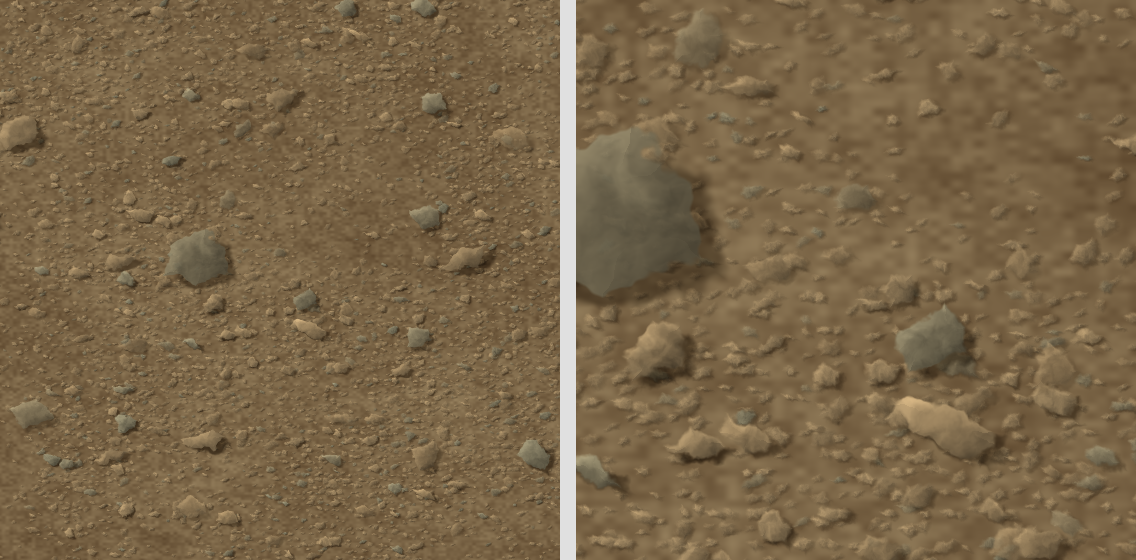
Left: the whole. Right: its middle third, enlarged.
Give the GLSL for this texture, as a Shadertoy shader.

```glsl
// Dry brown gravelly soil strewn with angular pebbles and a few dusty grey rocks.

const float TAU = 6.2831853;
const vec3 SOIL_DARK = vec3(0.418, 0.332, 0.222);
const vec3 SOIL_LIGHT = vec3(0.545, 0.460, 0.330);
const vec3 TAN_STONE = vec3(0.560, 0.475, 0.345);
const vec3 GREY_STONE = vec3(0.475, 0.455, 0.365);
const vec3 SHADOW_TINT = vec3(0.36, 0.31, 0.23);
const vec2 LIGHT_DIR = vec2(-0.64, 0.77);
const float EDGE_SOFTNESS = 0.0015;

float hash(vec2 p) {
    return fract(sin(dot(p, vec2(127.1, 311.7))) * 43758.5453);
}

vec2 hash2(vec2 p) {
    return vec2(hash(p), hash(p + 57.3));
}

float valueNoise(vec2 p) {
    vec2 cell = floor(p);
    vec2 f = fract(p);
    f = f * f * (3.0 - 2.0 * f);
    float low = mix(hash(cell), hash(cell + vec2(1.0, 0.0)), f.x);
    float high = mix(hash(cell + vec2(0.0, 1.0)), hash(cell + 1.0), f.x);
    return mix(low, high, f.y);
}

float fbm(vec2 p) {
    float sum = 0.0;
    float weight = 0.5;
    for (int i = 0; i < 4; i++) {
        sum += weight * valueNoise(p);
        p = mat2(1.6, 1.2, -1.2, 1.6) * p + 7.1;
        weight *= 0.5;
    }
    return sum;
}

mat2 rotation(float angle) {
    float c = cos(angle);
    float s = sin(angle);
    return mat2(c, s, -s, c);
}

// Irregular convex stone from six half planes: x is distance, yz the nearest facet normal.
vec3 stoneShape(vec2 p, float radius, float aspect, float angle, vec2 seed) {
    vec2 q = rotation(angle) * p;
    q.y *= aspect;
    vec3 nearest = vec3(-9.0, 0.0, 0.0);
    for (int i = 0; i < 6; i++) {
        vec2 h = hash2(seed + float(i) * 3.7);
        float a = TAU * (float(i) + 0.8 * h.x) / 6.0;
        vec2 normal = vec2(cos(a), sin(a));
        float d = dot(q, normal) - radius * (0.55 + 0.5 * h.y);
        if (d > nearest.x) nearest = vec3(d, normal);
    }
    return vec3(nearest.x / sqrt(aspect), nearest.yz);
}

float coverage(float d, float softness) {
    return 1.0 - smoothstep(-softness, softness, d);
}

// Soil with broad tonal drift, crumbs and fine grain.
vec3 soilColor(vec2 uv) {
    float drift = fbm(uv * vec2(5.0, 7.0)) - 0.47;
    float patches = fbm(uv * vec2(17.0, 25.0) + 9.0) - 0.47;
    float crumbs = valueNoise(uv * vec2(75.0, 105.0)) - 0.5;
    float grain = valueNoise(uv * vec2(150.0, 210.0) + 31.0) - 0.5;
    float tone = 0.46 + 0.8 * drift + 0.6 * patches + 0.5 * crumbs + 0.75 * grain;
    return mix(SOIL_DARK, SOIL_LIGHT, tone);
}

// One scattered layer: a jittered grid of stones with cast shadows.
vec3 addStones(vec3 color, vec2 uv, float cells, float chance, float size,
               float shade, float greyShare, float seed) {
    vec2 home = floor(uv * cells);
    for (int y = -1; y <= 1; y++) {
        for (int x = -1; x <= 1; x++) {
            vec2 id = home + vec2(x, y);
            vec2 key = id + seed;
            vec2 center = (id + 0.15 + 0.7 * hash2(key)) / cells;
            float cluster = 0.2 + 1.6 * valueNoise(center * 7.0 + 4.0);
            if (hash(key + 11.9) > chance * cluster) continue;

            vec2 look = hash2(key + 23.4);
            vec2 form = hash2(key + 41.8);
            float radius = size * mix(0.5, 1.2, look.x * look.x);
            float aspect = mix(1.1, 2.6, form.x);
            float angle = 1.1 * (form.y - 0.5);
            vec2 p = uv - center;
            vec2 warp = vec2(fbm(p / radius * 2.0 + key), fbm(p / radius * 2.0 - key));
            p += radius * 0.55 * (warp - 0.47);

            // Shadow falls towards the lower right.
            vec2 offset = radius * vec2(0.28, -0.26 / sqrt(aspect));
            float shadowEdge = stoneShape(p - offset, radius, aspect, angle, key).x;
            float shadow = coverage(shadowEdge, EDGE_SOFTNESS + 0.07 * radius);
            color *= mix(vec3(1.0), SHADOW_TINT, shadow * shade * mix(0.3, 1.0, look.y));

            // Faceted light, mottled surface and a varying veil of dust.
            vec3 shape = stoneShape(p, radius, aspect, angle, key);
            float body = coverage(shape.x, EDGE_SOFTNESS);
            float rim = smoothstep(-0.45 * radius, 0.0, shape.x);
            float dome = dot(p * vec2(1.0, aspect), LIGHT_DIR) / radius;
            float lit = 0.6 * dome + 0.5 * rim * dot(shape.yz, LIGHT_DIR);
            float mottle = fbm(p / radius * 2.6 + key) - 0.47;
            float grey = step(1.0 - greyShare, hash(key + 67.2));
            vec3 stone = mix(TAN_STONE, GREY_STONE, grey * mix(0.6, 1.0, look.y));
            stone *= 0.92 + 0.18 * form.y + 0.42 * shade * lit + 0.55 * mottle;
            color = mix(color, stone, body * mix(0.55, 0.98, look.y));
        }
    }
    return color;
}

void mainImage(out vec4 fragColor, in vec2 fragCoord) {
    vec2 uv = fragCoord / min(iResolution.x, iResolution.y);
    vec3 color = soilColor(uv);

    // Grit, gravel, pebbles and rocks, from fine to coarse.
    color = addStones(color, uv, 95.0, 0.48, 0.0062, 0.50, 0.10, 3.0);
    color = addStones(color, uv, 46.0, 0.30, 0.0120, 0.65, 0.18, 119.0);
    color = addStones(color, uv, 19.0, 0.20, 0.0250, 0.80, 0.35, 237.0);
    color = addStones(color, uv, 7.0, 0.24, 0.0620, 0.75, 0.50, 351.0);

    fragColor = vec4(clamp(color, 0.0, 1.0), 1.0);
}
```
